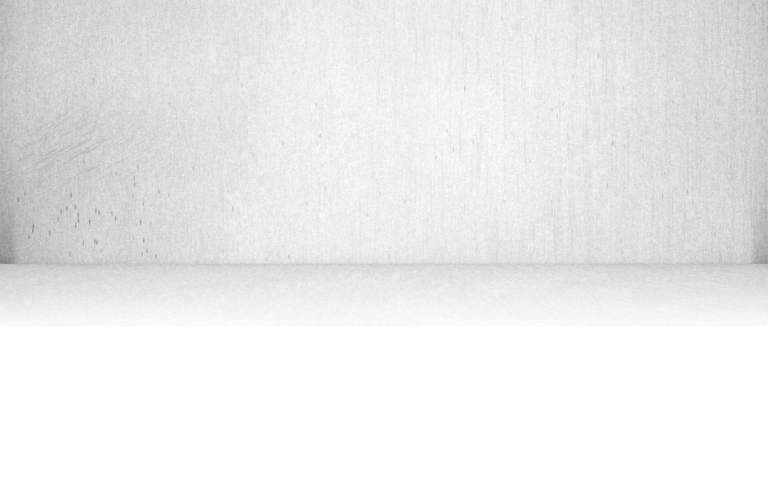
A WebGL 2 fragment shader for this background:

```glsl
#version 300 es
precision highp float;

#define HORIZON 0.455
#define FLOOR_END 0.325
#define WALL_TONE 0.945
#define SIDE_SHADE 0.135
#define CORNER_SHADE 0.16
#define GRAIN 0.064
#define STREAK 0.017
#define HAIRLINE 0.030
#define BLOTCH 0.020
#define SPECK 0.20

uniform vec2 u_resolution;
out vec4 fragColor;

vec2 hash2(vec2 p) {
    vec3 q = fract(p.xyx * vec3(0.1031, 0.1030, 0.0973));
    q += dot(q, q.yzx + 33.33);
    return fract((q.xx + q.yz) * q.zy);
}

// Cellular noise: x is the distance to the nearest point, y its random value
vec2 cells(vec2 p) {
    vec2 cell = floor(p), local = fract(p);
    vec2 nearest = vec2(4.0, 0.0);
    for (int j = -1; j <= 1; j++) {
        for (int i = -1; i <= 1; i++) {
            vec2 offset = vec2(i, j);
            vec2 rnd = hash2(cell + offset + 200.0);
            float d = length(offset + rnd - local);
            if (d < nearest.x) nearest = vec2(d, fract(rnd.x * 7.3 + rnd.y * 3.1));
        }
    }
    return nearest;
}

// Layered sines, each layer turned and finer than the last
float clouds(vec2 p) {
    float sum = 0.0, amp = 0.5;
    for (int i = 0; i < 5; i++) {
        sum += amp * sin(p.x + 1.7 * sin(p.y)) * cos(p.y - 0.8 * sin(p.x));
        p = mat2(1.3, 1.1, -1.1, 1.3) * p + 2.3;
        amp *= 0.65;
    }
    return sum;
}

// Soft oval patch of weight one at its centre
float patchAt(vec2 p, vec2 centre, vec2 size) {
    vec2 d = (p - centre) / size;
    return exp(-dot(d, d));
}

// Woven grain: upright and level threads over a fine even tooth
float weave(vec2 p) {
    float upright = cells(p * vec2(300.0, 60.0)).y - 0.5;
    float level = cells(p * vec2(100.0, 290.0) + 17.0).y - 0.5;
    float tooth = cells(p * vec2(290.0, 270.0) + 31.0).y - 0.5;
    return 0.38 * upright + 0.24 * level + 0.6 * tooth;
}

// Thin upright marks of varied strength, kept in a share of the cells
float specks(vec2 p, float share) {
    vec2 c = cells(p * vec2(120.0, 42.0));
    float kept = smoothstep(1.0 - share, 1.0 - 0.3 * share, c.y);
    return (1.0 - smoothstep(0.05, 0.36, c.x)) * kept;
}

float wallTone(vec2 uv, vec2 p) {
    float height = uv.y - HORIZON;
    float side = abs(uv.x - 0.54) * 2.0;
    float edge = min(uv.x, 1.0 - uv.x);
    float leftSide = 1.0 - smoothstep(0.0, 0.45, uv.x);
    float rightSide = smoothstep(0.35, 0.75, uv.x);

    // Broad light, darker to the sides, the top and the foot
    float tone = WALL_TONE - SIDE_SHADE * pow(side, 2.0);
    tone -= 0.028 * smoothstep(0.80, 1.0, uv.y);
    tone -= 0.038 * exp(-height / 0.10) + 0.045 * exp(-height / 0.006);
    tone -= 0.030 * patchAt(uv, vec2(0.06, 0.64), vec2(0.13, 0.14));

    // Side walls seen as narrow dark corners
    float corner = 1.0 - smoothstep(0.012, 0.026, edge);
    tone -= CORNER_SHADE * corner * exp(-height / 0.08);
    tone -= 0.035 * exp(-edge / 0.022);

    // Uneven plaster, upright streaks, sparse hairlines and woven grain
    tone += BLOTCH * clouds(p * vec2(6.0, 5.0)) * (1.0 + 0.6 * leftSide);
    float column = clouds(vec2(p.x * 95.0, p.y * 2.5));
    tone += STREAK * column * (0.25 + 0.75 * rightSide);
    float hairline = smoothstep(0.84, 1.0, cells(p * vec2(260.0, 13.0) + 5.0).y);
    tone -= HAIRLINE * hairline * (0.4 + 0.6 * rightSide);
    tone += GRAIN * weave(p) * (0.85 + 0.45 * side);

    // Slanted scratches on the left
    vec2 slant = mat2(0.87, -0.5, 0.5, 0.87) * p;
    float scratch = smoothstep(0.7, 1.0, cells(slant * vec2(34.0, 260.0)).y);
    tone -= 0.06 * scratch * patchAt(uv, vec2(0.10, 0.69), vec2(0.10, 0.08));

    // Dark marks, most of them low on the left
    float worn = patchAt(uv, vec2(0.11, 0.54), vec2(0.14, 0.12));
    tone -= SPECK * specks(p, 0.025 + 0.16 * worn) * (0.5 + 0.5 * worn);
    return tone;
}

float floorTone(vec2 uv, vec2 p, float aspect) {
    float depth = HORIZON - uv.y;
    float fade = clamp(depth / (HORIZON - FLOOR_END), 0.0, 1.0);
    float side = abs(uv.x - 0.52) * 2.0;

    // Light grows towards the viewer until the floor turns white
    float tone = mix(0.872, 0.982, pow(fade, 0.95));
    tone -= 0.065 * exp(-depth / 0.007);
    tone -= 0.085 * pow(side, 2.2) * (1.0 - fade);

    // Threads spread out from a far point, over a fine tooth
    float scale = 0.14 / (depth + 0.11);
    vec2 ground = vec2((p.x - 0.5 * aspect) * scale, scale);
    float grain = GRAIN * 0.35 * (cells(ground * vec2(200.0, 24.0)).y - 0.5);
    grain += GRAIN * 0.6 * (cells(p * vec2(190.0, 270.0)).y - 0.5);
    grain += BLOTCH * 0.8 * clouds(ground * vec2(18.0, 10.0));
    return tone + grain * (1.0 - 0.7 * fade);
}

void main() {
    vec2 uv = gl_FragCoord.xy / u_resolution;
    float aspect = u_resolution.x / u_resolution.y;
    vec2 p = vec2(uv.x * aspect, uv.y);
    float soft = max(0.7 / u_resolution.y, 0.0015);

    float wall = wallTone(vec2(uv.x, max(uv.y, HORIZON)), p);
    float ground = floorTone(vec2(uv.x, min(uv.y, HORIZON)), p, aspect);
    float tone = mix(ground, wall, smoothstep(HORIZON - soft, HORIZON + soft, uv.y));
    tone = mix(1.0, tone, smoothstep(FLOOR_END - soft, FLOOR_END + soft, uv.y));
    fragColor = vec4(vec3(clamp(tone, 0.0, 1.0)), 1.0);
}
```
